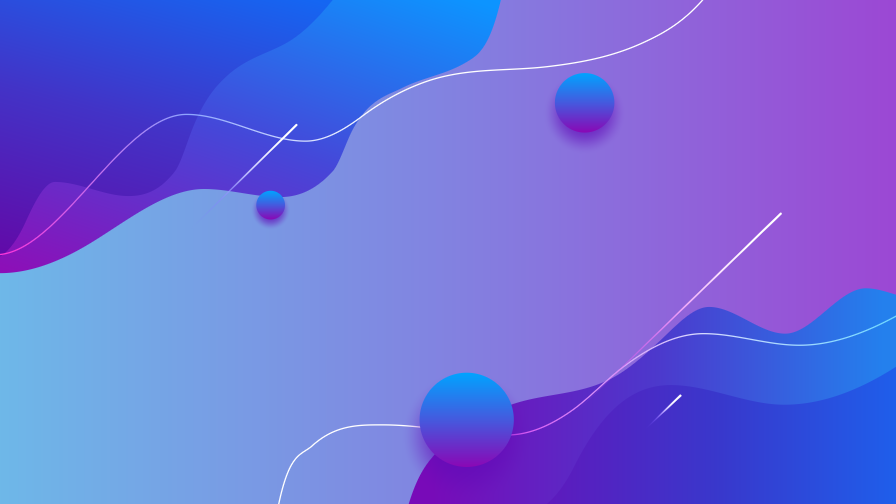
Write a Shadertoy shader that draws this background.

```glsl
// Height and slope of a cubic from knot a to knot b; a knot is (x, height, slope)
vec2 cubic(float x, vec3 a, vec3 b) {
    float w = b.x - a.x;
    float raw = (x - a.x) / w;
    float t = clamp(raw, 0.0, 1.0);
    float s = 1.0 - t;
    float height = a.y * s * s * (1.0 + 2.0 * t) + b.y * t * t * (3.0 - 2.0 * t)
                 + w * t * s * (a.z * s - b.z * t);
    float slope = 6.0 * t * s * (b.y - a.y) / w
                + a.z * s * (1.0 - 3.0 * t) + b.z * t * (3.0 * t - 2.0);
    return vec2(height, raw == t ? slope : 0.0);
}

vec2 wave(float x, vec3 a, vec3 b, vec3 c, vec3 d, vec3 e) {
    if (x < b.x) return cubic(x, a, b);
    if (x < c.x) return cubic(x, b, c);
    if (x < d.x) return cubic(x, c, d);
    return cubic(x, d, e);
}

// Signed distance above a wave
float above(float y, vec2 wave) {
    return (y - wave.x) / sqrt(1.0 + wave.y * wave.y);
}

float fill(float dist, float px) {
    return clamp(0.5 - dist / px, 0.0, 1.0);
}

float stroke(float dist, float halfWidth, float px) {
    return fill(dist - halfWidth, px) - fill(dist + halfWidth, px);
}

vec3 ramp(float t, vec3 first, vec3 middle, vec3 last) {
    t = clamp(t, 0.0, 1.0) * 2.0;
    return t < 1.0 ? mix(first, middle, t) : mix(middle, last, t - 1.0);
}

// Shaded ball with a soft shadow below it
vec3 ball(vec3 base, vec2 p, vec2 center, float radius, float px) {
    vec2 q = (p - center) / radius;
    float shadow = 1.0 - smoothstep(0.55, 1.4, length(q + vec2(0.0, 0.35)));
    base = mix(base, vec3(0.38, 0.04, 0.72), 0.65 * shadow);
    vec3 shade = ramp(0.5 - 0.5 * q.y, vec3(0.0, 0.64, 1.0),
                      vec3(0.27, 0.35, 0.87), vec3(0.54, 0.03, 0.71));
    return mix(base, shade, fill((length(q) - 1.0) * radius, px));
}

// Straight streak, bright at its head and fading to its tail
vec3 streak(vec3 base, vec2 p, vec2 tail, vec2 head, vec3 tailColor, float px) {
    vec2 axis = head - tail;
    float t = clamp(dot(p - tail, axis) / dot(axis, axis), 0.0, 1.0);
    float dist = length(p - tail - axis * t);
    float halfWidth = mix(0.0008, 0.0022, t);
    vec3 tint = mix(tailColor, vec3(1.0), smoothstep(0.2, 0.9, t));
    return mix(base, tint, stroke(dist, halfWidth, px) * smoothstep(0.0, 0.6, t));
}

void mainImage(out vec4 fragColor, in vec2 fragCoord) {
    float px = 1.0 / iResolution.y;
    vec2 p = fragCoord * px;
    float x = p.x;
    vec3 white = vec3(1.0);

    // Backdrop
    vec3 color = ramp(fragCoord.x / iResolution.x, vec3(0.43, 0.72, 0.91),
                      vec3(0.51, 0.51, 0.88), vec3(0.61, 0.28, 0.83));

    // Upper left layers
    vec3 joint = vec3(0.66, 0.66, 1.1);
    vec2 edge = x < joint.x
        ? wave(x, vec3(0.0, 0.458, 0.0), vec3(0.185, 0.521, 0.62), vec3(0.405, 0.625, 0.0), vec3(0.556, 0.609, 0.0), joint)
        : wave(x, joint, vec3(0.701, 0.745, 1.8), vec3(0.799, 0.826, 0.5), vec3(0.926, 0.877, 0.6), vec3(0.996, 1.01, 4.5));
    vec3 tint = ramp(dot(p - vec2(0.0, 0.47), vec2(0.4, 1.18)), vec3(0.55, 0.06, 0.72),
                     vec3(0.27, 0.28, 0.85), vec3(0.05, 0.58, 1.0));
    color = mix(color, tint, fill(-above(p.y, edge), px));

    joint = vec3(0.347, 0.66, 1.3);
    edge = x < joint.x
        ? wave(x, vec3(0.0, 0.491, 0.6), vec3(0.051, 0.56, 2.2), vec3(0.109, 0.639, 0.0), vec3(0.255, 0.611, 0.0), joint)
        : wave(x, joint, vec3(0.382, 0.745, 2.5), vec3(0.451, 0.85, 0.9), vec3(0.567, 0.914, 0.55), vec3(0.671, 1.014, 1.3));
    tint = ramp(dot(p - vec2(0.0, 0.5), vec2(0.4, 1.5)), vec3(0.38, 0.04, 0.66),
                vec3(0.26, 0.2, 0.78), vec3(0.08, 0.4, 0.95));
    color = mix(color, tint, fill(-above(p.y, edge), px));

    // Lower right layers
    joint = vec3(1.319, 0.333, 0.95);
    edge = x < joint.x
        ? wave(x, vec3(0.808, -0.01, 3.5), vec3(0.88, 0.118, 1.2), vec3(1.014, 0.197, 0.35), vec3(1.211, 0.248, 0.5), joint)
        : wave(x, joint, vec3(1.407, 0.391, 0.0), vec3(1.558, 0.338, 0.0), vec3(1.718, 0.428, 0.0), vec3(1.782, 0.414, -0.3));
    tint = ramp((x - 0.85) / 0.9, vec3(0.47, 0.04, 0.72), vec3(0.3, 0.22, 0.8), vec3(0.14, 0.5, 0.93));
    color = mix(color, tint, fill(above(p.y, edge), px));

    edge = wave(x, vec3(1.072, -0.01, 0.7), vec3(1.139, 0.074, 2.0), vec3(1.331, 0.236, 0.0),
                vec3(1.556, 0.197, 0.0), vec3(1.782, 0.275, 0.65));
    tint = ramp((x - 1.08) / 0.7, vec3(0.37, 0.1, 0.74), vec3(0.22, 0.22, 0.8), vec3(0.12, 0.37, 0.92));
    color = mix(color, tint, fill(above(p.y, edge), px));

    // Thin curved lines
    joint = vec3(0.718, 0.769, 0.75);
    edge = x < joint.x
        ? wave(x, vec3(0.0, 0.495, 0.1), vec3(0.167, 0.62, 1.1), vec3(0.37, 0.773, 0.0), vec3(0.606, 0.72, 0.0), joint)
        : wave(x, joint, vec3(0.845, 0.838, 0.35), vec3(1.088, 0.868, 0.12), vec3(1.273, 0.914, 0.45), vec3(1.4, 1.007, 1.2));
    tint = ramp(x / 0.75, vec3(1.0, 0.2, 0.85), vec3(0.55, 0.65, 1.0), white);
    color = mix(color, tint, stroke(above(p.y, edge), 0.0013, px));

    joint = vec3(1.134, 0.185, 0.7);
    edge = x < joint.x
        ? wave(x, vec3(0.551, -0.01, 5.0), vec3(0.62, 0.116, 0.9), vec3(0.759, 0.157, 0.0), vec3(1.007, 0.137, 0.0), joint)
        : wave(x, joint, vec3(1.238, 0.273, 0.75), vec3(1.396, 0.338, 0.0), vec3(1.586, 0.315, 0.0), vec3(1.782, 0.375, 0.55));
    tint = x < 1.0 ? mix(white, vec3(0.85, 0.3, 0.95), smoothstep(0.8, 1.0, x))
                   : ramp((x - 1.0) / 0.76, vec3(0.85, 0.3, 0.95), vec3(0.85, 0.85, 1.0), vec3(0.45, 0.85, 1.0));
    color = mix(color, tint, stroke(above(p.y, edge), 0.0013, px));

    // Streaks and balls
    color = streak(color, p, vec2(0.37, 0.537), vec2(0.588, 0.752), vec3(0.5, 0.5, 1.0), px);
    color = streak(color, p, vec2(1.13, 0.17), vec2(1.549, 0.576), vec3(0.9, 0.35, 0.95), px);
    color = streak(color, p, vec2(1.28, 0.148), vec2(1.35, 0.215), vec3(0.5, 0.35, 1.0), px);
    color = ball(color, p, vec2(1.16, 0.796), 0.059, px);
    color = ball(color, p, vec2(0.537, 0.593), 0.0285, px);
    color = ball(color, p, vec2(0.926, 0.167), 0.0935, px);

    fragColor = vec4(color, 1.0);
}
```
